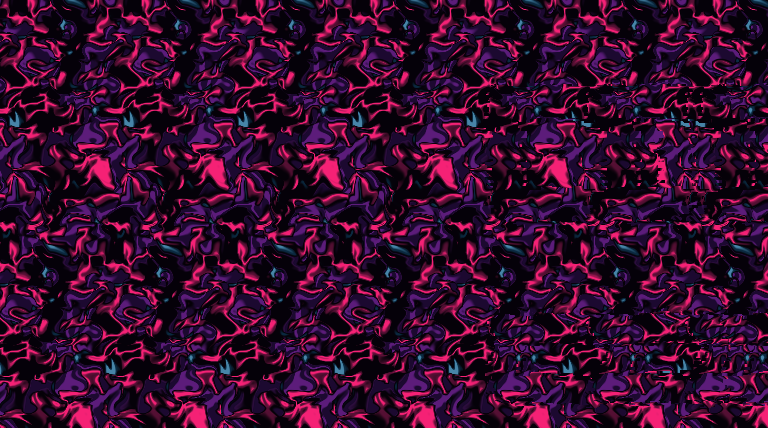
Write a Shadertoy shader that draws this pattern.

```glsl
// Neon marbled ribbons in a repeating strip, with a torn raised relief at the right

float hash(vec2 p) {
    return fract(sin(dot(p, vec2(127.1, 311.7))) * 43758.5453);
}

// Value noise that wraps after a whole number of cells
float wrapNoise(vec2 p, vec2 cells, float seed) {
    vec2 cell = floor(p), f = fract(p);
    f = f * f * (3.0 - 2.0 * f);
    vec2 a = mod(cell, cells) + seed * vec2(37.0, 41.0);
    vec2 b = mod(cell + 1.0, cells) + seed * vec2(37.0, 41.0);
    return mix(mix(hash(a), hash(vec2(b.x, a.y)), f.x),
               mix(hash(vec2(a.x, b.y)), hash(b), f.x), f.y);
}

float box(vec2 p, vec2 halfSize) {
    vec2 d = abs(p) - halfSize;
    return length(max(d, 0.0)) + min(max(d.x, d.y), 0.0);
}

// Raised frames whose edges are ragged from row to row
float relief(vec2 p) {
    p.x += 0.03 * (hash(vec2(floor(p.y * 140.0), 3.0)) - 0.5);
    p.y += 0.02 * (hash(vec2(floor(p.x * 40.0), 9.0)) - 0.5);
    float upper = abs(box(p - vec2(1.38, 0.64), vec2(0.2, 0.12))) - 0.04;
    float lower = abs(box(p - vec2(1.42, 0.16), vec2(0.24, 0.07))) - 0.035;
    return step(min(upper, lower), 0.0);
}

vec2 swirl(vec2 p, vec2 cells) {
    vec2 bend = vec2(wrapNoise(p * 0.5, cells * 0.5, 1.0), wrapNoise(p * 0.5, cells * 0.5, 2.0));
    p += 2.4 * (bend - 0.5);
    vec2 curl = vec2(wrapNoise(p, cells, 3.0), wrapNoise(p, cells, 4.0));
    return p + 1.1 * (curl - 0.5);
}

vec3 marble(vec2 p, vec2 cells) {
    float soft = 18.0 / iResolution.y;
    vec2 q = swirl(p, cells);
    vec3 color = vec3(0.02, 0.005, 0.035);

    // Violet islands with nested stripes
    float island = wrapNoise(q * 0.5, cells * 0.5, 5.0);
    float stripe = smoothstep(-0.1, 0.8, cos((island - 0.62) * 28.0));
    vec3 violet = mix(vec3(0.11, 0.035, 0.19), vec3(0.36, 0.11, 0.48), stripe);
    color = mix(color, violet, smoothstep(-soft, soft, island - 0.43));

    // Teal patches with a pale core
    float patchField = wrapNoise(q + 0.4, cells, 6.0);
    vec3 teal = mix(vec3(0.04, 0.16, 0.25), vec3(0.28, 0.52, 0.66),
                    smoothstep(-soft, soft, patchField - 0.9));
    color = mix(color, vec3(0.02, 0.01, 0.04), smoothstep(-soft, soft, patchField - 0.72));
    color = mix(color, teal, smoothstep(-soft, soft, patchField - 0.8));

    // Pink ribbons with a wine rim, cut into short strokes
    float gate = wrapNoise(p * 0.5 + q * 0.5, cells, 8.0) - 0.49;
    float core = abs(wrapNoise(q, cells, 7.0) - 0.5);
    float ribbon = min(0.15 - core, gate);
    color = mix(color, vec3(0.02, 0.005, 0.03), smoothstep(-soft, soft, ribbon + 0.1));
    color = mix(color, vec3(0.33, 0.06, 0.2), smoothstep(-soft, soft, ribbon));
    color = mix(color, vec3(0.96, 0.13, 0.46), smoothstep(-soft, soft, ribbon - 0.085));
    return color;
}

void mainImage(out vec4 fragColor, in vec2 fragCoord) {
    vec2 p = fragCoord / iResolution.y;
    float period = 0.267;

    // Walk left strip by strip; raised areas shorten each step
    for (int i = 0; i < 7; i++) {
        if (p.x < period) break;
        p.x -= period - 0.035 * relief(p);
    }

    // Lean the strip so that its slow vertical repeat drifts sideways
    p.x -= 0.073 * p.y;
    vec2 cells = vec2(12.0, 26.0);
    fragColor = vec4(marble(p * cells.x / period, cells), 1.0);
}
```
